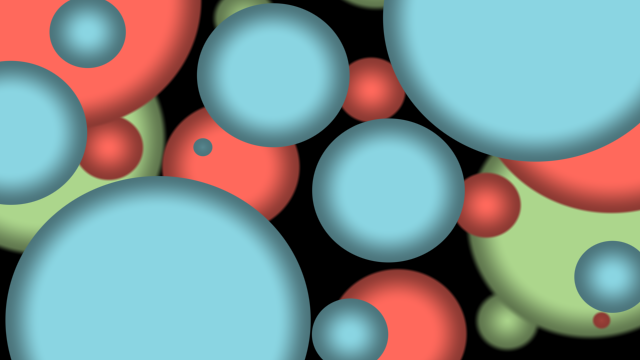
Give the GLSL for this background, as a Shadertoy shader.

```glsl
// Flat discs in three stacked layers (green, red, blue) over black.
// Each layer scatters a few large and small discs along an additive
// low-discrepancy sequence; every disc darkens towards its own rim.

#define LARGE_RADIUS 0.40            // biggest disc, in canvas heights
#define STRETCH 1.06                 // disc width over height
#define SEQUENCE_STEP vec2(0.59, 0.84)
#define BACK_SPREAD 0.45             // overscan of the rear large discs
#define BACK_SHRINK 0.10             // size loss per layer of depth
#define BACK_BLUR 0.005              // edge softness per layer of depth
#define RIM_LIGHT 0.55               // brightness at the rim
#define RIM_WIDTH 0.09               // reach of the rim shade
#define BLUE  vec3(0.54, 0.835, 0.885)
#define RED   vec3(1.00, 0.41, 0.36)
#define GREEN vec3(0.675, 0.84, 0.55)

const int LARGE_COUNT = 5;
const int DISC_COUNT = 10;

// Centre in canvas fractions; large and small discs use separate sequences.
vec2 discCentre(int index, float depth) {
    bool large = index < LARGE_COUNT;
    vec2 start = large ? vec2(0.247, 0.111) + depth * vec2(-0.023, 0.734)
                       : vec2(0.957, 0.231) + depth * vec2(-0.377, 0.519);
    float place = float(large ? index : index - LARGE_COUNT);
    float spread = large ? 1.0 + BACK_SPREAD * min(depth, 1.0) : 1.0;
    return (fract(start + place * SEQUENCE_STEP) - 0.5) * spread + 0.5;
}

// Sizes halve from class to class, with the small classes rarer.
float discRadius(int index, float depth) {
    int halvings = index < 8 ? (index + 1) / 3 : index - 5;
    return LARGE_RADIUS * exp2(-float(halvings)) * (1.0 - BACK_SHRINK * depth);
}

float discDistance(vec2 offset, float radius) {
    return length(offset / vec2(STRETCH, 1.0)) - radius;
}

vec3 paintLayer(vec3 backdrop, vec2 point, vec2 canvas, vec3 tint, float depth) {
    float softness = max(BACK_BLUR * depth, 0.75 / iResolution.y);
    vec3 colour = backdrop;
    // Small discs first, so that the large ones lie on top.
    for (int i = DISC_COUNT - 1; i >= 0; i--) {
        vec2 offset = point - discCentre(i, depth) * canvas;
        float dist = discDistance(offset, discRadius(i, depth));
        float light = mix(RIM_LIGHT, 1.0, smoothstep(0.0, RIM_WIDTH, -dist));
        float cover = 1.0 - smoothstep(-softness, softness, dist);
        colour = mix(colour, tint * light, cover);
    }
    return colour;
}

void mainImage(out vec4 fragColor, in vec2 fragCoord) {
    vec2 point = fragCoord / iResolution.y;
    vec2 canvas = vec2(iResolution.x / iResolution.y, 1.0);

    // Back to front
    vec3 colour = vec3(0.0);
    colour = paintLayer(colour, point, canvas, GREEN, 2.0);
    colour = paintLayer(colour, point, canvas, RED, 1.0);
    colour = paintLayer(colour, point, canvas, BLUE, 0.0);
    fragColor = vec4(colour, 1.0);
}
```
